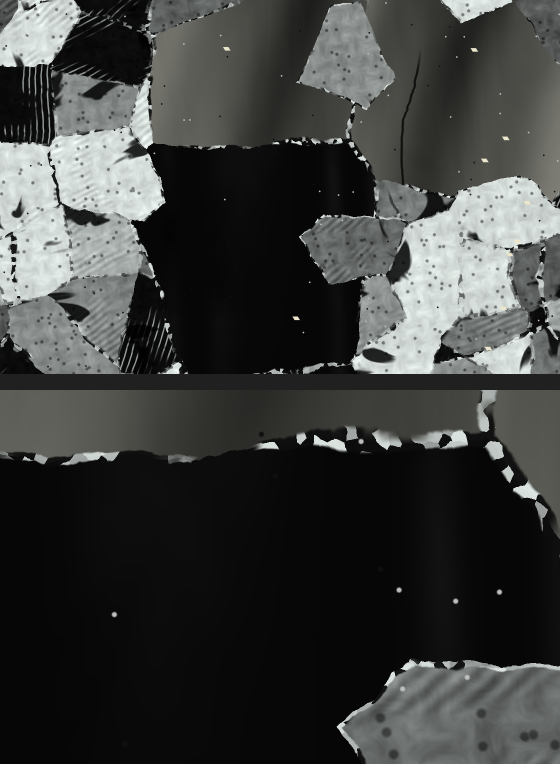
Top, the full canvas; bottom, a detail of the centre.
A Shadertoy shader for this texture:

```glsl
// Thin section of rock in polarised light: black, wavy grey and mottled grains with crumbly seams
#define COARSE 2.0        // large grains per canvas height
#define FINE 5.0          // small grains per canvas height
#define GROWTH 0.15       // extra size of the large grains
#define INTRUDERS 0.38    // share of small grains that cut into large ones
#define SEAM 0.0065       // half width of the crumbly seams
#define MOTTLE 0.09       // contrast of the grain surface
#define WAVY_TONE 0.31    // mean brightness of the wavy grains
#define CRACK_X 1.05      // foot of the long crack
#define COOL vec3(0.965, 1.0, 0.985)
#define WARM vec3(1.0, 1.0, 0.94)

vec2 hash2(vec2 p) {
    vec3 q = fract(p.xyx * vec3(0.1031, 0.1030, 0.0973));
    q += dot(q, q.yzx + 33.33);
    return fract((q.xx + q.yz) * q.zy);
}

// Layered, bent sines, roughly -0.7 to 0.7
float waves(vec2 p) {
    float sum = 0.0, amp = 0.5;
    for (int i = 0; i < 5; i++) {
        p = mat2(0.8, 0.6, -0.6, 0.8) * p * 1.7 + 1.3;
        p += 0.6 * sin(p.yx * 1.1);
        sum += amp * sin(p.x) * sin(p.y);
        amp *= 0.6;
    }
    return sum;
}

// 0 = cluster of small grains, 1 = wavy grey grain, 2 = black grain
float kindOf(vec2 cell) {
    vec2 c = clamp(cell, vec2(0.0), vec2(2.0, 1.0));
    if (c.y > 0.5) return step(0.5, c.x);
    return abs(c.x - 1.0) < 0.5 ? 2.0 : 0.0;
}

vec2 site(vec2 cell, float jitter) {
    return cell + 0.5 + jitter * (hash2(cell + 40.0) - 0.5);
}

// Weighted cellular noise: cell in xy, distance to the border in z
vec3 grains(vec2 p, float jitter, float growth) {
    vec2 base = floor(p), nearest = base, toNearest = vec2(0.0);
    float best = 1e3, border = 1e3;
    for (int i = 0; i < 25; i++) {
        vec2 c = base + vec2(i % 5 - 2, i / 5 - 2);
        vec2 r = site(c, jitter) - p;
        float d = dot(r, r) - growth * kindOf(c);
        if (d < best) { best = d; nearest = c; toNearest = r; }
    }
    for (int i = 0; i < 25; i++) {
        vec2 c = base + vec2(i % 5 - 2, i / 5 - 2);
        if (c == nearest) continue;
        vec2 r = site(c, jitter) - p;
        float d = dot(r, r) - growth * kindOf(c);
        border = min(border, (d - best) / (2.0 * length(r - toNearest)));
    }
    return vec3(nearest, border);
}

// Scattered points: offset to the closest in xy, its random value in z
vec3 specks(vec2 p) {
    vec3 found = vec3(9.0);
    for (int i = 0; i < 9; i++) {
        vec2 c = floor(p) + vec2(i % 3 - 1, i / 3 - 1);
        vec2 r = p - site(c, 0.8);
        if (dot(r, r) < dot(found.xy, found.xy)) found = vec3(r, hash2(c).x);
    }
    return found;
}

vec3 wavyGrain(vec2 p, float seed) {
    float u = p.x - 0.2 * p.y + 0.01 * waves(p * 5.0);
    float tone = WAVY_TONE + 0.12 * sin(u * 9.0 + seed * 6.3) + 0.12 * (0.7 - p.y);
    tone += 0.035 * sin(u * 27.0 + 2.0 * sin(p.y * 3.0)) + 0.025 * waves(p * vec2(14.0, 4.0));
    float crackX = CRACK_X + 0.12 * (p.y - 0.35) + 0.012 * sin(p.y * 17.0) + 0.006 * waves(vec2(p.y * 18.0, 2.0));
    float crack = smoothstep(0.0045, 0.0015, abs(p.x - crackX));
    crack *= smoothstep(0.3, 0.34, p.y) * smoothstep(0.88, 0.8, p.y);
    return WARM * mix(max(tone, 0.08), 0.04, crack * 0.9);
}

vec3 blackGrain(vec2 p) {
    float streak = 0.5 + 0.5 * sin(p.x * 31.0 + 2.0 * sin(p.x * 13.0 + p.y));
    return vec3(0.025 + 0.04 * pow(streak, 3.0) * (0.6 + waves(p * 3.0)));
}

vec3 smallGrain(vec2 p, vec2 seed) {
    float tone = 0.34 + 0.36 * clamp((seed.x - 0.12) / 0.74, 0.0, 1.0);
    bool dark = seed.x < 0.12;
    if (dark) tone = 0.04;
    if (seed.x > 0.86) tone = 0.86;
    // Parallel lamellae
    float angle = 1.2 + 1.6 * seed.y;
    float stripe = sin(dot(p, vec2(sin(angle), cos(angle))) * 380.0 + 3.0 * waves(p * 7.0));
    float broken = smoothstep(-0.1, 0.3, waves(p * 8.0 + 3.0));
    if (dark) tone += 0.6 * smoothstep(0.5, 1.0, stripe) * broken;
    else if (seed.y > 0.7) tone += 0.07 * stripe * broken;
    // Cloudy surface, dark blotches and pits
    float surface = waves(p * 55.0) + 0.7 * waves(p * 11.0 + 5.0);
    tone += MOTTLE * surface * (dark ? 0.2 : 1.0);
    tone *= 1.0 - 0.85 * smoothstep(0.42, 0.55, waves(p * 7.0 + seed * 20.0));
    vec3 pit = specks(p * 65.0);
    tone *= 1.0 - 0.45 * step(pit.z, 0.12) * smoothstep(0.4, 0.15, length(pit.xy));
    return COOL * tone;
}

vec3 rock(vec2 p) {
    // Cells with rough outlines
    vec2 q = p + 0.022 * vec2(waves(p * 4.0), waves(p * 4.0 + 7.0));
    q += 0.0035 * vec2(waves(p * 42.0), waves(p * 42.0 + 9.0));
    vec3 big = grains(q * COARSE, 0.5, GROWTH);
    vec3 small = grains(q * FINE, 0.8, 0.0);
    vec3 host = grains(site(small.xy, 0.8) * COARSE / FINE, 0.5, GROWTH);
    bool intruder = host.z < 0.07 * COARSE && hash2(small.xy + 90.0).y < INTRUDERS;
    float kind = intruder ? 0.0 : kindOf(big.xy);
    float bigEdge = big.z / COARSE, smallEdge = small.z / FINE;
    float edge = kind > 0.5 ? bigEdge : intruder ? smallEdge : min(bigEdge, smallEdge);

    vec3 color;
    if (kind > 1.5) color = blackGrain(p);
    else if (kind > 0.5) color = wavyGrain(p, hash2(big.xy).x);
    else color = smallGrain(p, hash2(small.xy + (intruder ? vec2(5.0) : 17.0 * big.xy)));

    // Bright and dark crumbs along the seams
    vec3 crumb = specks(q * 85.0);
    float width = SEAM * (0.7 + 1.8 * max(waves(p * 6.0), 0.0));
    float strength = kind > 0.5 || intruder || bigEdge < smallEdge ? 0.95 : 0.55;
    float crumbTone = crumb.z < 0.5 ? 0.05 : 0.3 + 0.65 * crumb.z;
    float presence = smoothstep(-0.35, 0.1, waves(p * 13.0 + 2.0));
    color = mix(color, COOL * crumbTone, strength * presence * smoothstep(width, width * 0.6, edge));

    // Rare bright rhombs and tiny dots
    vec3 rhomb = specks(p * 9.0);
    float size = max(abs(rhomb.x + 0.6 * rhomb.y), 1.5 * abs(rhomb.y)) / 9.0;
    float glint = step(0.93, rhomb.z) * smoothstep(0.0085, 0.006, size);
    color = mix(color, vec3(0.92, 0.9, 0.8), glint);
    vec3 dot1 = specks(p * 38.0);
    float dust = smoothstep(0.12, 0.05, length(dot1.xy));
    color = mix(color, vec3(0.75), dust * step(0.975, dot1.z));
    return mix(color, vec3(0.06), dust * step(dot1.z, 0.03));
}

void mainImage(out vec4 fragColor, in vec2 fragCoord) {
    vec3 sum = vec3(0.0);
    for (int i = 0; i < 4; i++) {
        vec2 offset = vec2(i % 2, i / 2) * 0.5 - 0.25;
        sum += clamp(rock((fragCoord + offset) / iResolution.y), 0.0, 1.0);
    }
    fragColor = vec4(sum / 4.0, 1.0);
}
```
